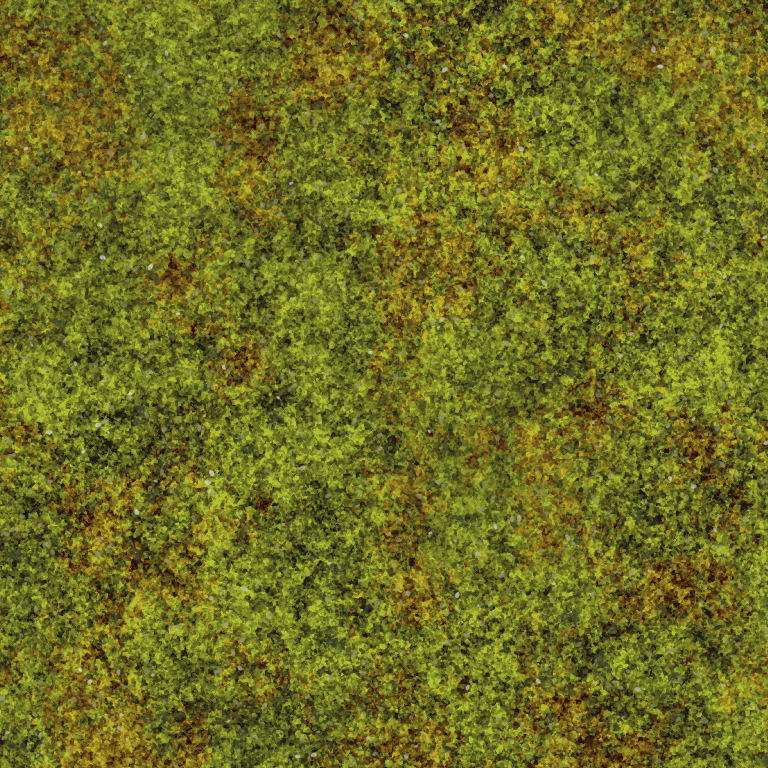
A Shadertoy shader for this texture:

```glsl
#define LEAF_SCALE 110.0
#define GRAIN_SCALE 200.0
#define CRUMB_SCALE 340.0
#define SPECK_SCALE 90.0
#define SPECK_CHANCE 0.11
#define CONTRAST 1.12
#define RUST_AMOUNT 0.85
#define SLATE_AMOUNT 0.6

const vec3 MOSS = vec3(0.432, 0.426, 0.130);
const vec3 MOSS_SLOPE = vec3(0.112, 0.128, 0.022);
const vec3 RUST_SHIFT = vec3(0.060, -0.050, -0.035);
const vec3 GREEN_SHIFT = vec3(-0.022, 0.016, 0.004);
const vec3 SLATE = vec3(0.27, 0.31, 0.20);
const vec3 PALE = vec3(0.53, 0.54, 0.38);
const vec3 WHITE = vec3(0.78, 0.79, 0.76);

vec3 hash3(vec2 p) {
    vec3 q = fract(p.xyx * vec3(0.1031, 0.1030, 0.0973));
    q += dot(q, q.yxz + 33.33);
    return fract((q.xxy + q.yzz) * q.zyx);
}

// Smooth value noise from -1 to 1
float noise(vec2 p) {
    vec2 cell = floor(p), f = fract(p);
    f = f * f * (3.0 - 2.0 * f);
    float low = mix(hash3(cell).x, hash3(cell + vec2(1, 0)).x, f.x);
    float high = mix(hash3(cell + vec2(0, 1)).x, hash3(cell + vec2(1, 1)).x, f.x);
    return 2.0 * mix(low, high, f.y) - 1.0;
}

// Irregular cells with soft borders, each with its own tone from -1 to 1
float grains(vec2 p) {
    vec2 cell = floor(p);
    float sum = 0.0, total = 0.0;
    for (int y = -1; y <= 1; y++)
    for (int x = -1; x <= 1; x++) {
        vec2 id = cell + vec2(x, y);
        vec3 rnd = hash3(id);
        vec2 d = p - id - rnd.xy;
        float weight = exp(-16.0 * dot(d, d)) + 1e-6;
        sum += weight * (2.0 * rnd.z - 1.0);
        total += weight;
    }
    return sum / total;
}

// Scattered chips: x is coverage, y is brightness
vec2 specks(vec2 p) {
    vec2 cell = floor(p), result = vec2(0.0);
    for (int y = -1; y <= 1; y++)
    for (int x = -1; x <= 1; x++) {
        vec2 id = cell + vec2(x, y);
        vec3 place = hash3(id + 71.0), look = hash3(id + 193.0);
        vec2 d = p - id - place.xy;
        float angle = 6.2832 * look.x;
        vec2 axis = vec2(cos(angle), sin(angle));
        d = vec2(dot(d, axis), 1.5 * dot(d, vec2(-axis.y, axis.x)));
        float radius = mix(0.2, 0.4, look.y);
        float cover = 1.0 - smoothstep(radius - 0.12, radius + 0.1, length(d));
        cover *= step(place.z, SPECK_CHANCE);
        if (cover > result.x) result = vec2(cover, look.z);
    }
    return result;
}

void mainImage(out vec4 fragColor, in vec2 fragCoord) {
    vec2 uv = fragCoord / iResolution.y + 0.37;

    // Ragged outlines for the leaves
    vec2 ragged = uv + 0.0022 * vec2(noise(uv * 230.0), noise(uv * 230.0 + 57.0));

    // Light and dark from broad patches down to crumbs
    float broad = noise(uv * 14.0 + 11.0);
    float clump = noise(uv * 42.0 + 23.0);
    float tone = 0.9 * grains(ragged * LEAF_SCALE)
               + 1.1 * grains(ragged * GRAIN_SCALE + 31.0)
               + 0.9 * grains(uv * CRUMB_SCALE + 83.0)
               + 0.5 * broad + 0.7 * clump;
    tone *= CONTRAST * (1.0 + 0.2 * noise(uv * 4.0 + 5.0));
    vec3 color = MOSS + MOSS_SLOPE * clamp(tone, -2.7, 2.5);

    // Rusty and fresh green areas
    float rust = noise(uv * 10.0 + 41.0) + 0.6 * noise(uv * 35.0 + 67.0)
               + 0.8 * grains(ragged * 170.0 + 13.0);
    rust = smoothstep(0.0, 1.1, rust);
    color += mix(GREEN_SHIFT, RUST_SHIFT * RUST_AMOUNT, rust);

    // Grey-green ground showing through
    float slate = noise(uv * 60.0 + 101.0) + 0.5 * noise(uv * 150.0 + 7.0);
    slate = smoothstep(0.6, 0.95, slate) * (1.0 - smoothstep(-0.6, 0.6, tone));
    color = mix(color, SLATE, SLATE_AMOUNT * slate);

    // Pale chips, a few of them nearly white
    vec2 speck = specks(uv * SPECK_SCALE);
    vec3 chip = mix(PALE, WHITE, smoothstep(0.8, 1.0, speck.y));
    color = mix(color, chip + 0.03 * tone, 0.85 * speck.x);

    fragColor = vec4(clamp(color, 0.0, 1.0), 1.0);
}
```
